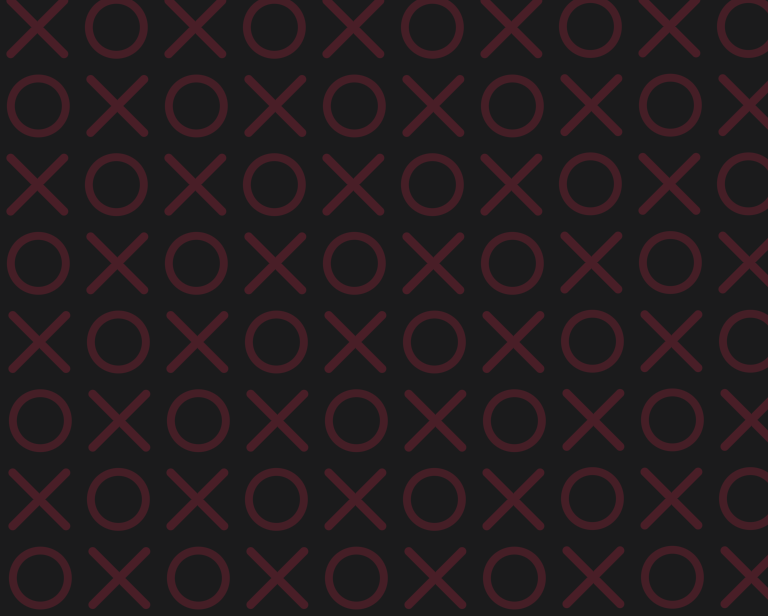
Give the GLSL for this pattern, as a WebGL 1 fragment shader.

```glsl
precision highp float;

uniform vec2 u_resolution;

// Lengths are fractions of the canvas height.
const vec2 PITCH = vec2(0.12826, 0.12773);
const vec2 FIRST_CENTER = vec2(0.0606, 0.0443); // from the upper left corner
const float RING_RADIUS = 0.0446;
const float RING_HALF_WIDTH = 0.0064;
const float ARM_REACH = 0.0433;
const float ARM_HALF_WIDTH = 0.0069;

// Small misalignments between blocks of repeats.
const float ODD_ROW_SHIFT = 0.0016;
const float LOWER_ROWS_SHIFT = 0.0033;
const float FIRST_LOWER_ROW = 4.0;
const float RIGHT_COLUMNS_RISE = 0.0013;
const float FIRST_RIGHT_COLUMN = 7.0;

const vec3 BACKGROUND = vec3(0.105, 0.105, 0.110);
const vec3 RING_COLOR = vec3(0.272, 0.118, 0.149);
const vec3 CROSS_COLOR = vec3(0.288, 0.118, 0.153);

float ringDistance(vec2 p) {
    return abs(length(p) - RING_RADIUS) - RING_HALF_WIDTH;
}

// Two diagonal arms with round caps, folded into one quadrant.
float crossDistance(vec2 p) {
    p = abs(p);
    float along = clamp(0.5 * (p.x + p.y), 0.0, ARM_REACH);
    return length(p - along) - ARM_HALF_WIDTH;
}

void main() {
    float pixel = 1.0 / u_resolution.y;
    vec2 p = gl_FragCoord.xy * pixel;
    p.y = 1.0 - p.y;
    p -= FIRST_CENTER;

    // Find the cell, shifting each row before choosing its column.
    float row = floor(p.y / PITCH.y + 0.5);
    p.x -= ODD_ROW_SHIFT * mod(row, 2.0);
    p.x -= LOWER_ROWS_SHIFT * step(FIRST_LOWER_ROW - 0.5, row);
    float column = floor(p.x / PITCH.x + 0.5);
    vec2 local = p - vec2(column, row) * PITCH;
    local.y += RIGHT_COLUMNS_RISE * step(FIRST_RIGHT_COLUMN - 0.5, column);

    // Alternate crosses and rings like a checkerboard.
    float isRing = mod(column + row, 2.0);
    float dist = mix(crossDistance(local), ringDistance(local), isRing);
    vec3 ink = mix(CROSS_COLOR, RING_COLOR, isRing);

    float coverage = 1.0 - smoothstep(-0.75 * pixel, 0.75 * pixel, dist);
    gl_FragColor = vec4(mix(BACKGROUND, ink, coverage), 1.0);
}
```
